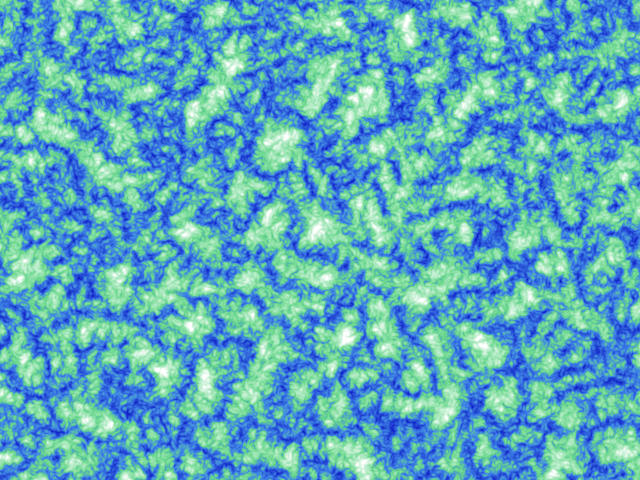
Give the GLSL for this texture, as a Shadertoy shader.

```glsl
#define BASE_CELLS 11.5     // coarse noise cells per canvas height
#define OCTAVES 4
#define GAIN 0.76           // strength of each finer octave
#define BRIGHTNESS 0.90
#define BLUE_STOP 0.35
#define GREEN_STOP 0.52
#define DEEP_BLUE vec3(0.03, 0.04, 0.76)
#define SKY_BLUE vec3(0.25, 0.53, 0.90)
#define MINT_GREEN vec3(0.40, 0.84, 0.54)
#define WHITE vec3(1.0)

// Random unit vector at a lattice point
vec2 latticeGradient(vec2 cell) {
    float angle = 6.28318 * fract(sin(dot(cell, vec2(127.1, 311.7))) * 43758.5453);
    return vec2(cos(angle), sin(angle));
}

// Signed gradient noise
float gradientNoise(vec2 p) {
    vec2 cell = floor(p);
    vec2 f = fract(p);
    vec2 fade = f * f * f * (f * (f * 6.0 - 15.0) + 10.0);
    vec2 e = vec2(1.0, 0.0);
    float bottom = mix(dot(latticeGradient(cell), f),
                       dot(latticeGradient(cell + e.xy), f - e.xy), fade.x);
    float top = mix(dot(latticeGradient(cell + e.yx), f - e.yx),
                    dot(latticeGradient(cell + e.xx), f - e.xx), fade.x);
    return mix(bottom, top, fade.y);
}

// Sum of folded octaves; each fold leaves a thin dark crease
float turbulence(vec2 p) {
    const mat2 turn = mat2(0.8, 0.6, -0.6, 0.8);
    float sum = 0.0;
    float amplitude = 1.0;
    float frequency = BASE_CELLS;
    p = turn * p;
    for (int i = 0; i < OCTAVES; i++) {
        float n = gradientNoise(p * frequency + vec2(17.37, 9.71) * float(i));
        float softness = 0.08 * frequency / iResolution.y;
        sum += amplitude * sqrt(n * n + softness * softness);
        amplitude *= GAIN;
        frequency *= 2.0;
        p = turn * p;
    }
    return sum;
}

// Deep blue creases rising through green to white
vec3 billowRamp(float t) {
    vec3 color = mix(DEEP_BLUE, SKY_BLUE, clamp(t / BLUE_STOP, 0.0, 1.0));
    color = mix(color, MINT_GREEN, clamp((t - BLUE_STOP) / (GREEN_STOP - BLUE_STOP), 0.0, 1.0));
    return mix(color, WHITE, clamp((t - GREEN_STOP) / (1.0 - GREEN_STOP), 0.0, 1.0));
}

void mainImage(out vec4 fragColor, in vec2 fragCoord) {
    vec2 p = fragCoord / iResolution.y;
    fragColor = vec4(billowRamp(BRIGHTNESS * turbulence(p)), 1.0);
}
```
